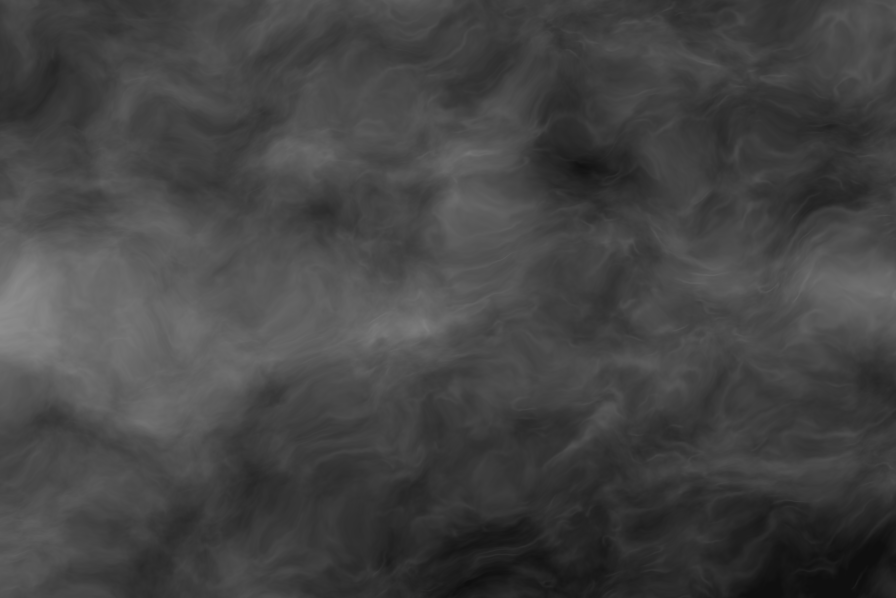
This texture is drawn by a WebGL 1 fragment shader. Its source:

```glsl
precision highp float;
// Drifting grey smoke: a pale horizontal bank, dark hollows and fine broken wisps.

uniform vec2 u_resolution;

const float BASE_GREY = 0.245;
const float CLOUD_SCALE = 4.4;
const float CLOUD_CONTRAST = 0.27;
const float CLOUD_GAIN = 0.59;
const float WARP_SCALE = 4.0;
const float WARP_AMOUNT = 0.15;
const float WARP_GAIN = 0.42;
const float BROAD_WARP = 0.35;
const float WISP_SCALE = 4.6;
const float WISP_STRENGTH = 0.06;
const float WISP_TILT = 0.25;
const vec2 WISP_STRETCH = vec2(0.8, 1.7);
const float DARKEST = 0.06;
const float BRIGHTEST = 0.54;

mat2 rotation(float angle) {
  float c = cos(angle), s = sin(angle);
  return mat2(c, s, -s, c);
}

float hash(vec2 cell) {
  vec3 h = fract(vec3(cell.xyx) * 0.1031);
  h += dot(h, h.yzx + 33.33);
  return fract((h.x + h.y) * h.z);
}

// Dot product of a random unit gradient with the offset from its corner
float corner(vec2 cell, vec2 offset) {
  float angle = 6.2832 * hash(cell);
  return dot(vec2(cos(angle), sin(angle)), offset);
}

float gradientNoise(vec2 p) {
  vec2 i = floor(p), f = fract(p);
  vec2 w = f * f * f * (f * (f * 6.0 - 15.0) + 10.0);
  vec2 e = vec2(1.0, 0.0);
  float low = mix(corner(i, f), corner(i + e.xy, f - e.xy), w.x);
  float high = mix(corner(i + e.yx, f - e.yx), corner(i + e.xx, f - e.xx), w.x);
  return mix(low, high, w.y);
}

float layeredNoise(vec2 p, float gain) {
  float sum = 0.0, weight = 0.5;
  mat2 turn = rotation(0.35);
  for (int i = 0; i < 6; i++) {
    sum += weight * gradientNoise(p);
    p = turn * p * 2.03 + 17.3;
    weight *= gain;
  }
  return sum;
}

// Slow swirl from layered sines
vec2 swirl(vec2 p) {
  vec2 s = vec2(0.0);
  float weight = 0.016;
  for (int i = 0; i < 4; i++) {
    s += weight * sin(p.yx * 8.0 + vec2(1.3, 4.1) + s.yx * 9.0);
    p = rotation(1.1) * p * 1.7;
    weight *= 0.6;
  }
  return s;
}

// Thin bright filaments along the zero lines of noise, broken into patches
float wisps(vec2 p) {
  float sum = 0.0, weight = 1.0;
  for (int i = 0; i < 4; i++) {
    float n = gradientNoise(p);
    float ridge = 1.0 - smoothstep(0.0, 0.3, sqrt(n * n + 0.001));
    float patches = smoothstep(-0.02, 0.42, gradientNoise(p * 0.75 + 41.7));
    sum += weight * ridge * ridge * patches;
    p = rotation(0.2) * p * 1.8 + 23.1;
    weight *= 0.85;
  }
  return sum;
}

float blob(vec2 p, vec2 centre, vec2 size) {
  vec2 d = (p - centre) / size;
  return exp(-dot(d, d));
}

// Broad lights and hollows; p.y runs 0 to 1, p.x 0 to 1.5
float broadLight(vec2 p) {
  float light = BASE_GREY;
  light += 0.14 * blob(p, vec2(0.0, 0.47), vec2(0.42, 0.17));
  light += 0.075 * blob(p, vec2(0.75, 0.49), vec2(0.95, 0.13));
  light += 0.065 * blob(p, vec2(0.62, 0.88), vec2(0.24, 0.22));
  light += 0.05 * blob(p, vec2(0.12, 0.16), vec2(0.38, 0.28));
  light += 0.02 * blob(p, vec2(0.20, 0.80), vec2(0.40, 0.25));
  light += 0.08 * blob(p, vec2(1.48, 0.52), vec2(0.20, 0.05));
  light -= 0.12 * blob(p, vec2(0.97, 0.78), vec2(0.10, 0.23));
  light -= 0.06 * blob(p, vec2(0.58, 0.66), vec2(0.15, 0.06));
  light -= 0.04 * blob(p, vec2(1.28, 0.66), vec2(0.28, 0.09));
  light -= 0.14 * blob(p, vec2(1.15, 0.02), vec2(0.65, 0.24));
  return light;
}

void main() {
  vec2 uv = gl_FragCoord.xy / u_resolution;
  vec2 p = uv * vec2(1.5, 1.0);

  vec2 warp = vec2(layeredNoise(p * WARP_SCALE + 3.7, WARP_GAIN),
                   layeredNoise(p * WARP_SCALE + 58.2, WARP_GAIN));
  vec2 drift = swirl(p) + WARP_AMOUNT * warp;
  vec2 q = p + drift;

  vec2 cloudPoint = rotation(-0.4) * q * vec2(0.9, 1.2) * CLOUD_SCALE;
  float cloud = layeredNoise(cloudPoint + 9.4, CLOUD_GAIN);
  float wisp = wisps(rotation(-WISP_TILT) * q * WISP_STRETCH * WISP_SCALE + 31.0);
  float wispShare = mix(0.45, 1.0, smoothstep(0.3, 1.0, p.x));

  float grey = broadLight(p + drift * BROAD_WARP);
  grey += CLOUD_CONTRAST * cloud + WISP_STRENGTH * wispShare * wisp;
  gl_FragColor = vec4(vec3(clamp(grey, DARKEST, BRIGHTEST)), 1.0);
}
```
